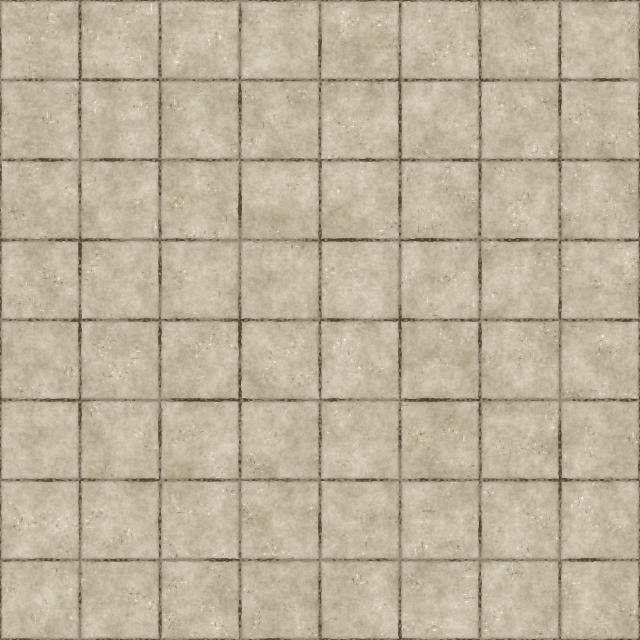
Write a WebGL 2 fragment shader that draws this texture.

```glsl
#version 300 es
precision highp float;

uniform vec2 u_resolution;
out vec4 outColor;

const float TILES = 8.0;

vec2 hash2(vec2 cell) {
    uvec2 q = uvec2(ivec2(cell)) * uvec2(1597u, 3812u) + uvec2(71u, 113u);
    uint n = (q.x ^ (q.y * 2749u)) * 48271u;
    n = (n ^ (n >> 15)) * 739397u;
    n ^= n >> 13;
    uint m = n * 69069u + 977u;
    m ^= m >> 16;
    return vec2(n & 65535u, m & 65535u) / 65535.0;
}

float cornerSlope(vec2 cell, vec2 offset, float period) {
    float angle = 6.28318 * hash2(mod(cell, period) + period).x;
    return dot(vec2(cos(angle), sin(angle)), offset);
}

// Gradient noise that wraps after a whole number of cells
float noise(vec2 uv, float period) {
    vec2 p = uv * period;
    vec2 i = floor(p), f = p - i;
    vec2 s = f * f * f * (f * (f * 6.0 - 15.0) + 10.0);
    vec2 e = vec2(0.0, 1.0);
    float low = mix(cornerSlope(i, f, period), cornerSlope(i + e.yx, f - e.yx, period), s.x);
    float high = mix(cornerSlope(i + e, f - e, period), cornerSlope(i + 1.0, f - 1.0, period), s.x);
    return mix(low, high, s.y);
}

float mottling(vec2 uv) {
    float sum = 0.0, amplitude = 0.46, period = 16.0;
    for (int i = 0; i < 5; i++) {
        sum += amplitude * noise(uv, period);
        amplitude *= 0.9;
        period *= 2.0;
    }
    return sum;
}

void main() {
    vec2 uv = gl_FragCoord.xy / u_resolution;
    vec2 local = fract(uv * TILES);
    vec2 seed = hash2(floor(uv * TILES));
    vec2 toEdge = 0.5 - abs(local - 0.5);
    float edge = min(toEdge.x, toEdge.y);
    float pixel = TILES / min(u_resolution.x, u_resolution.y);

    // Stone face: each tile samples its own patch, paler toward the middle
    vec2 stoneUv = uv + seed;
    float tone = 0.53 + mottling(stoneUv) + 0.1 * (seed.x - 0.5);
    tone += 0.13 * smoothstep(0.03, 0.3, edge) - 0.05;
    vec3 color = mix(vec3(0.69, 0.635, 0.535), vec3(0.825, 0.79, 0.705), clamp(tone, -0.25, 1.15));

    // Sparse pale chips and brown pits
    float grain = noise(stoneUv, 180.0);
    float worn = smoothstep(0.05, 0.35, noise(stoneUv.yx, 28.0));
    color += 0.13 * worn * smoothstep(0.25, 0.5, grain);
    color -= vec3(0.12, 0.13, 0.14) * worn * smoothstep(0.25, 0.5, -grain);

    // Grout: ragged border, grey-brown body with broken dark stretches
    float rough = noise(uv, 160.0);
    float stretch = noise(uv.yx, 20.0);
    float ragged = edge + 0.012 * rough + 0.008 * noise(uv, 72.0);
    float rim = 1.0 - smoothstep(0.015, 0.055, ragged);
    color *= 1.0 - 0.1 * rim;
    float soil = smoothstep(-0.3, 0.45, 0.7 * stretch + 0.8 * rough + 0.25 * noise(uv, 256.0));
    vec3 grout = mix(vec3(0.58, 0.54, 0.46), vec3(0.29, 0.24, 0.16), soil);
    float halfWidth = 0.017 + 0.004 * soil;
    float line = 1.0 - smoothstep(halfWidth - 0.5 * pixel, halfWidth + 0.5 * pixel, ragged);
    color = mix(color, grout, 0.95 * line);

    outColor = vec4(clamp(color, 0.0, 1.0), 1.0);
}
```
